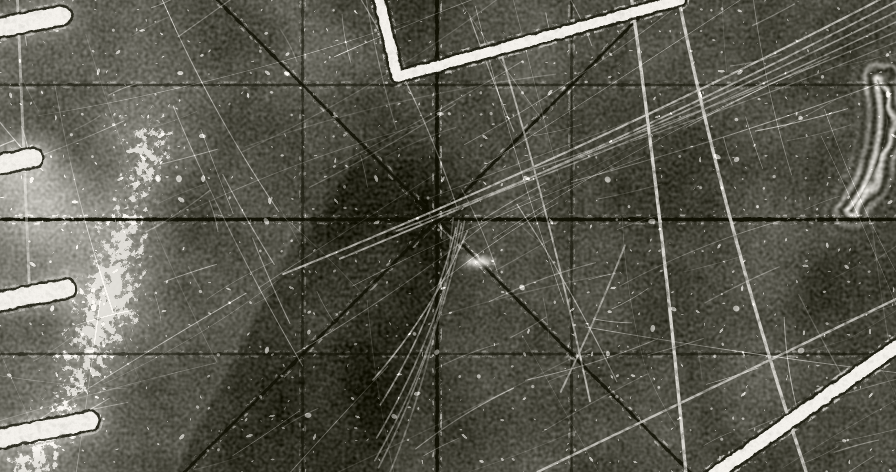
Reproduce this texture procedurally as a Shadertoy shader.

```glsl
// Worn dark board: inlaid white bars, cut grooves, fine scratches, dust and glare.
const vec3 SHADOW = vec3(0.05, 0.05, 0.0);
const vec3 LIGHT = vec3(0.98, 0.97, 0.95);
const vec2 HUB = vec2(0.926, 0.535); // where the grooves cross
const float PANEL = 0.285;           // hub to the outer grooves
const float BASE_TONE = 0.255;
const float MOTTLE = 0.17;
const float GRAIN = 0.2;
const float BAR_STEP = 0.29;
const vec4 BAR_TIPS = vec4(0.19, 0.14, 0.07, 0.13);
const int SCRATCHES = 150;

float hash(float n) { return fract(sin(n * 12.9898) * 43758.5); }

vec2 hash2(vec2 c) {
  c = vec2(dot(c, vec2(127.1, 311.7)), dot(c, vec2(269.5, 183.3)));
  return fract(sin(c) * 43758.5);
}

float corner(vec2 i, vec2 f, vec2 o) { return dot(hash2(i + o) * 2.0 - 1.0, f - o); }

float gradientNoise(vec2 p) {
  vec2 i = floor(p), f = fract(p), u = f * f * (3.0 - 2.0 * f), e = vec2(1, 0);
  return mix(mix(corner(i, f, e.yy), corner(i, f, e), u.x),
             mix(corner(i, f, e.yx), corner(i, f, e.xx), u.x), u.y);
}

float fbm(vec2 p) {
  float sum = 0.0, gain = 1.0;
  for (int i = 0; i < 4; i++) {
    sum += gain * gradientNoise(p);
    p = mat2(1.6, 1.2, -1.2, 1.6) * p + 7.3;
    gain *= 0.6;
  }
  return sum;
}

// Distance to a segment bent sideways by bow times its length
float arc(vec2 p, vec2 a, vec2 b, float bow) {
  vec2 d = b - a, q = p - a;
  float t = clamp(dot(q, d) / dot(d, d), 0.0, 1.0);
  return length(q - d * t - vec2(-d.y, d.x) * bow * 4.0 * t * (1.0 - t));
}

float stroke(float d, float halfWidth) {
  return clamp((halfWidth - d) * iResolution.y + 0.5, 0.0, 1.0);
}

// Dark cut with a chipped, shiny rim
float groove(float tone, float d, float w, float depth, float chips) {
  tone += 0.4 * depth * stroke(abs(d - w * 2.2), 0.002) * smoothstep(0.05, 0.35, chips);
  return mix(tone, 0.01, depth * stroke(d + chips * 0.003, w));
}

float inlay(float tone, float d, float w, float chips) {
  d += chips * 0.004;
  tone = mix(tone, 0.75, stroke(abs(d - w - 0.009), 0.002) * smoothstep(-0.1, 0.3, chips));
  tone = mix(tone, 0.06, 0.85 * stroke(d, w + 0.005));
  return mix(tone, 0.98 - 0.12 * abs(chips), stroke(d, w));
}

float dust(vec2 p, float cells) {
  vec2 cell = floor(p * cells), rnd = hash2(cell), more = hash2(cell + 51.7);
  float a = 6.28 * more.y;
  vec2 q = fract(p * cells) - 0.3 - 0.4 * rnd;
  q = mat2(cos(a), sin(a), -sin(a), cos(a)) * q * vec2(1.0, 1.0 + 2.0 * rnd.x);
  return step(more.x, 0.21) * stroke(length(q) / cells, (0.05 + 0.12 * rnd.y) / cells);
}

// Mostly shallow rising or steep falling hairlines
float hairlines(vec2 p, float width) {
  float sum = 0.0;
  for (int i = 1; i <= SCRATCHES; i++) {
    float n = float(i), kind = hash(n), spread = hash(n + 200.3) - 0.5;
    float angle = kind < 0.85 ? (kind < 0.55 ? 0.42 : -1.25) + 0.4 * spread : 6.0 * spread;
    float size = 0.03 + 0.38 * pow(hash(n + 401.7), 2.5);
    vec2 mid = vec2(hash(n + 603.1) * width, hash(n + 807.9));
    vec2 reach = size * vec2(cos(angle), sin(angle));
    float d = arc(p, mid - reach, mid + reach, 0.06 * (hash(n + 91.3) - 0.5));
    sum += (0.12 + 0.35 * hash(n + 33.1)) * stroke(d, 0.0004 + 0.0009 * hash(n + 77.7));
  }
  return min(sum, 0.6);
}

float longScratches(vec2 p) {
  float s = 0.85 * stroke(arc(p, vec2(1.337, 1.01), vec2(1.453, 0), 0.006), 0.0035);
  s = max(s, 0.8 * stroke(arc(p, vec2(1.436, 1.01), vec2(1.708, 0), -0.015), 0.0035));
  s = max(s, 0.65 * stroke(arc(p, vec2(1.064, 0.88), vec2(1.25, 0.15), 0.01), 0.002));
  s = max(s, 0.7 * stroke(arc(p, vec2(1.139, 0), vec2(1.91, 0.372), 0.0), 0.0025));
  s = max(s, 0.55 * stroke(arc(p, vec2(1.324, 0.48), vec2(1.188, 0.17), 0.01), 0.002));
  s = max(s, 0.55 * stroke(arc(p, vec2(0.037, 1), vec2(0.062, 0.4), 0.0), 0.003));
  // Fan of rising cuts, and the scuff below the hub
  for (int i = 0; i < 6; i++) {
    float n = float(i), r = hash(n + 5.2);
    vec2 start = vec2(0.6 + 0.12 * n, 0.39 + 0.053 * n + 0.03 * r);
    float fan = arc(p, start, vec2(1.92, 1.03 - 0.022 * n), -0.012);
    vec2 top = vec2(0.99 - 0.006 * n, 0.54 - 0.03 * r);
    float scuff = arc(p, top, vec2(0.79 + 0.004 * n, 0.25 * r - 0.05), 0.04);
    s = max(s, (0.7 - 0.07 * n) * stroke(fan, 0.0022 - 0.0002 * n));
    s = max(s, (0.3 + 0.35 * r) * stroke(scuff, 0.0018));
  }
  return s;
}

void mainImage(out vec4 fragColor, in vec2 fragCoord) {
  vec2 p = fragCoord / iResolution.y, h = p - HUB;
  float cloud = fbm(p * 4.0), chips = fbm(p * 55.0);
  // Mottled ground with a dark wedge
  float tone = BASE_TONE + MOTTLE * cloud + GRAIN * gradientNoise(p * 130.0) + 0.05 * chips;
  float wedge = smoothstep(-0.015, 0.015, p.x - 0.37 - 0.555 * p.y + 0.04 * cloud);
  wedge *= smoothstep(0.04, -0.02, p.x - 0.8 - 0.35 * p.y);
  tone += 0.1 * smoothstep(0.65, 0.2, p.x) - 0.13 * wedge * smoothstep(0.8, 0.55, p.y);
  // Speckled and rippled glare
  float streak = arc(p, vec2(0.31, 0.7), vec2(0.06, 0), 0.05);
  tone += 0.38 * exp(-60.0 * dot(p - vec2(0.08, 0.56), p - vec2(0.08, 0.56)));
  tone += 0.2 * exp(-streak * streak * 130.0);
  tone = mix(tone, 0.92, 0.9 * smoothstep(0.1, 0.35, chips + 0.5 * cloud + 0.42 - streak * 9.0));
  float ripple = arc(p + 0.035 * cloud, vec2(1.86, 0.83), vec2(1.8, 0.55), 0.12);
  tone += exp(-ripple * ripple * 700.0) * (0.28 + 0.35 * sin(ripple * 260.0 + cloud * 9.0));
  // Grooves
  vec2 square = abs(abs(h) - PANEL);
  float diagonal = min(abs(h.x + h.y), abs(h.x - h.y)) * 0.707;
  tone = groove(tone, min(square.x, square.y), 0.0025, 0.55, chips);
  tone = groove(tone, diagonal, 0.003, 0.85, chips);
  tone = groove(tone, min(abs(h.x), abs(h.y)), 0.0038, 0.95, chips);
  // Scratches, dust and a pale spot
  tone += hairlines(p, iResolution.x / iResolution.y) * (0.75 + 0.6 * cloud);
  tone = mix(tone, 0.95, longScratches(p) * clamp(0.9 + 0.8 * chips, 0.3, 1.0));
  tone += 0.45 * dust(p, 22.0) + 0.4 * dust(p + 3.7, 45.0);
  vec2 spot = (p - vec2(1.015, 0.445)) / vec2(0.024, 0.012);
  tone += 0.75 * exp(-dot(spot, spot) * (1.0 + chips));
  // Inlaid stubs, bent line and corner line
  for (int i = 0; i < 4; i++) {
    float y = 0.072 + BAR_STEP * float(i), tip = BAR_TIPS[i];
    float d = arc(p, vec2(-0.1, y - 0.02), vec2(tip, y + 0.19 * tip), 0.0);
    tone = inlay(tone + 0.22 * exp(-d * d * 500.0), d, 0.019, chips);
  }
  vec2 bend = vec2(0.842, 0.837);
  float bent = min(arc(p, vec2(0.795, 1.04), bend, 0.0), arc(p, bend, vec2(1.44, 1), 0.0));
  tone = inlay(tone, bent, 0.0105, chips);
  tone = inlay(tone, arc(p, vec2(1.45, -0.05), vec2(1.97, 0.315), 0.0), 0.013, chips);
  fragColor = vec4(mix(SHADOW, LIGHT, clamp(tone, 0.0, 1.0)), 1.0);
}
```
